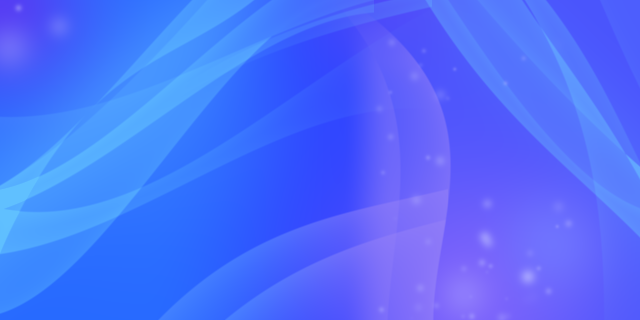
Reproduce this background procedurally as a WebGL 1 fragment shader.

```glsl
precision highp float;
// Abstract blue and violet backdrop: soft colour glows overlaid with translucent
// ribbons, a tall curved veil, two sweeping sheets and scattered points of light.
// Every ribbon edge is a cubic through four heights; lengths are in canvas heights.
uniform vec2 u_resolution;

#define ASPECT 2.0
#define DOTS 46
#define DOT_LIGHT 0.34
#define SHEET_FADE 7.0
#define ICE vec3(0.42, 0.82, 1.00)
#define SKY vec3(0.40, 0.72, 1.00)
#define LILAC vec3(0.59, 0.51, 0.97)
#define VIOLET vec3(0.54, 0.40, 0.98)

// Two pseudo-random values from one number
vec2 hash2(float n) {
  vec3 q = fract(n * vec3(0.1031, 0.1030, 0.0973));
  q += dot(q, q.yzx + 33.33);
  return fract((q.xx + q.yz) * q.zy);
}

// Cubic through heights k at t = 0, 1/3, 2/3 and 1
float cubic(float t, vec4 k) {
  vec4 d = 3.0 * t - vec4(0.0, 1.0, 2.0, 3.0);
  return (k.w * d.x * d.y * d.z - k.x * d.y * d.z * d.w) / 6.0
       + (k.y * d.x * d.z * d.w - k.z * d.x * d.y * d.w) / 2.0;
}

float along(float x, vec2 span) { return (x - span.x) / (span.y - span.x); }
float inSpan(float t) { return step(0.0, t) * step(t, 1.0); }
float cover(float d) { return smoothstep(-1.2, 1.2, d * u_resolution.y); }

// Approximate signed distance above a cubic edge
float edge(vec2 p, vec2 span, vec4 k) {
  float t = along(p.x, span);
  float slope = (cubic(t + 0.01, k) - cubic(t - 0.01, k)) / (0.02 * (span.y - span.x));
  return (p.y - cubic(t, k)) / sqrt(1.0 + slope * slope);
}

// Area between two edges, which may cross; opacity runs from fade.x to fade.y
float ribbon(vec2 p, vec2 span, vec4 a, vec4 b, vec2 fade) {
  float t = along(p.x, span);
  float da = edge(p, span, a), db = edge(p, span, b);
  float rim = 0.8 + 0.4 * exp(-30.0 * min(abs(da), abs(db)));
  return abs(cover(da) - cover(db)) * rim * mix(fade.x, fade.y, t) * inSpan(t);
}

// Light that is strongest just below an edge and fades downward
float sheet(vec2 p, vec2 span, vec4 k) {
  float d = -edge(p, span, k);
  return cover(d) * exp(-SHEET_FADE * max(d, 0.0)) * inSpan(along(p.x, span));
}

float glow(vec2 p, vec2 centre, float radius) {
  vec2 d = (p - centre) / radius;
  return exp(-dot(d, d));
}

// Soft light along a line through a point
float beam(vec2 p, vec2 through, vec2 normal, float radius) {
  float d = dot(p - through, normalize(normal)) / radius;
  return exp(-d * d);
}

vec3 backdrop(vec2 p) {
  vec3 c = mix(vec3(0.15, 0.41, 1.0), vec3(0.17, 0.25, 1.0), smoothstep(0.45, 1.05, p.x));
  c = mix(c, vec3(0.29, 0.33, 0.99), smoothstep(1.05, 1.40, p.x));
  c = mix(c, vec3(0.23, 0.50, 1.0), 0.7 * glow(p, vec2(0.45, 0.66), 0.42));
  c = mix(c, ICE, 0.24 * beam(p, vec2(0.0, 0.34), vec2(-0.68, 0.75), 0.16) * smoothstep(1.1, 0.6, p.x));
  c = mix(c, SKY, 0.16 * beam(p, vec2(1.5, 0.95), vec2(0.6, 0.6), 0.15) * smoothstep(1.2, 1.5, p.x));
  c = mix(c, vec3(0.35, 0.22, 0.95), 0.9 * glow(p, vec2(0.0, 0.98), 0.26));
  c = mix(c, vec3(0.34, 0.30, 0.97), 0.7 * glow(p, vec2(1.20, 0.98), 0.22));
  c = mix(c, VIOLET, 0.8 * glow(p, vec2(1.47, 0.08), 0.38));
  return mix(c, vec3(0.45, 0.48, 1.0), 0.75 * glow(p, vec2(1.73, 0.24), 0.16));
}

vec3 leftRibbons(vec3 c, vec2 p) {
  vec2 span = vec2(0.0, 1.17);
  vec4 swell = vec4(0.02, 0.35, 0.82, 1.01);
  float a = ribbon(p, vec2(0.0, 0.83), vec4(0.42, 0.65, 0.95, 1.21), vec4(0.21, 0.65, 0.85, 1.03), vec2(0.28));
  a += ribbon(p, span, vec4(0.42, 0.73, 1.15, 1.6), swell, vec2(0.15, 0.12));
  a += ribbon(p, span, vec4(0.406, 0.622, 0.948, 1.156), vec4(0.344, 0.557, 0.818, 0.961), vec2(0.36, 0.12));
  a += ribbon(p, span, vec4(0.635, 0.70, 0.857, 1.0), swell, vec2(0.14, 0.12));
  a += ribbon(p, vec2(0.0, 1.38), vec4(0.349, 0.422, 0.70, 0.987), vec4(0.206, 0.367, 0.583, 0.654), vec2(0.30, 0.0));
  a += ribbon(p, vec2(0.52, 1.35), vec4(0.70, 0.857, 0.961, 1.026), vec4(0.674, 0.813, 0.909, 0.979), vec2(0.0, 0.20));
  return mix(c, ICE, min(a, 0.78));
}

vec3 rightRibbons(vec3 c, vec2 p) {
  vec2 span = vec2(1.30, 2.0), rise = vec2(0.0, 1.0);
  vec4 middle = vec4(1.156, 0.805, 0.518, 0.349), inner = vec4(1.234, 0.953, 0.70, 0.479);
  float a = ribbon(p, span, vec4(1.05, 0.719, 0.479, 0.258), middle, vec2(0.36));
  a += ribbon(p, span, middle, inner, vec2(0.20));
  a += ribbon(p, span, inner, vec4(1.65, 1.156, 0.805, 0.44), vec2(0.30, 0.36));
  // Steep bands run along y
  a += ribbon(p.yx, rise, vec4(1.888, 1.87, 1.797, 1.64), vec4(2.3, 2.08, 1.914, 1.706), vec2(0.05, 0.32));
  a += ribbon(p.yx, rise, vec4(2.6, 2.25, 2.03, 1.875), vec4(3.0), vec2(0.12));
  return mix(c, SKY, min(a, 0.8));
}

// Tall veil with two curved rims, crossed by two sheets rising from below
vec3 veil(vec3 c, vec2 p) {
  float outer = -edge(p.yx, vec2(0.0, 1.0), vec4(1.354, 1.396, 1.378, 1.09));
  float inner = edge(p.yx, vec2(0.0, 1.0), vec4(1.211, 1.245, 1.229, 1.04));
  float inside = cover(outer);
  float left = 0.48 * smoothstep(1.07, 1.23, p.x);
  float right = 0.24 + 0.30 * exp(-14.0 * max(outer, 0.0));
  c = mix(c, LILAC, inside * mix(left, right, cover(inner)) * smoothstep(1.0, 0.78, p.y));
  vec3 tint = mix(vec3(0.36, 0.60, 1.0), LILAC, smoothstep(0.7, 1.2, p.x));
  c = mix(c, tint, 0.50 * inside * sheet(p, vec2(0.495, 1.40), vec4(0.0, 0.227, 0.339, 0.409)));
  return mix(c, tint, 0.50 * inside * sheet(p, vec2(0.703, 1.40), vec4(0.0, 0.154, 0.25, 0.315)));
}

// Scattered small lights, denser near the bottom, with a few broad blurs
float lights(vec2 p) {
  float sum = 0.30 * glow(p, vec2(0.03, 0.85), 0.07) + 0.25 * glow(p, vec2(0.185, 0.917), 0.035);
  sum += 0.28 * glow(p, vec2(1.45, 0.08), 0.075) + 0.45 * glow(p, vec2(1.515, 0.26), 0.019);
  sum += 0.65 * glow(p, vec2(1.65, 0.135), 0.023) + 0.40 * glow(p, vec2(0.058, 0.975), 0.011);
  for (int i = 0; i < DOTS; i++) {
    vec2 r = hash2(float(i) + 7.0), s = hash2(float(i) + 91.0);
    vec2 centre = vec2(1.18 + 0.60 * r.x, 0.88 * pow(r.y, 1.5));
    sum += DOT_LIGHT * s.y * glow(p, centre, mix(0.006, 0.020, s.x * s.x));
  }
  return sum;
}

void main() {
  vec2 p = gl_FragCoord.xy / u_resolution * vec2(ASPECT, 1.0);
  vec3 c = veil(rightRibbons(leftRibbons(backdrop(p), p), p), p);
  gl_FragColor = vec4(mix(c, vec3(0.72, 0.72, 1.0), min(lights(p), 0.85)), 1.0);
}
```
